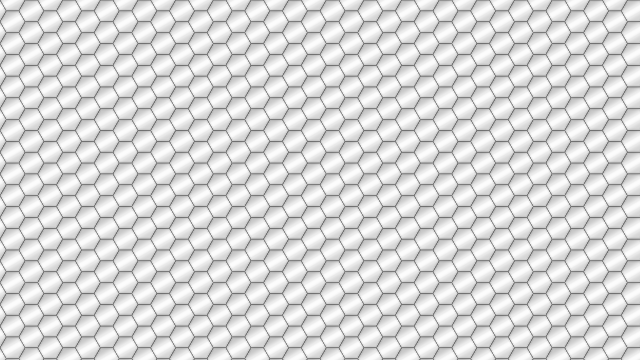
Give the GLSL for this pattern, as a WebGL 2 fragment shader.

```glsl
#version 300 es
precision highp float;
// Glossy white hexagonal tiles, flat side up, with thin dark joints.

uniform vec2 u_resolution;
out vec4 fragColor;

const float SQRT3 = 1.7320508;

// Offset from the nearest centre of a hexagon grid with tiles of height 1.
vec2 hexCell(vec2 p) {
    vec2 period = vec2(SQRT3, 1.0);
    vec2 a = p - period * floor(p / period + 0.5);
    vec2 q = p - 0.5 * period;
    vec2 b = q - period * floor(q / period + 0.5);
    return dot(a, a) < dot(b, b) ? a : b;
}

// Distance from a point inside the tile to its nearest side.
float sideDistance(vec2 p) {
    p = abs(p);
    return 0.5 - max(p.y, dot(p, vec2(0.5 * SQRT3, 0.5)));
}

// Diagonal sheen: grey upper left, white band, lighter grey lower right.
float sheen(vec2 cell) {
    float t = 2.0 * dot(cell, vec2(0.5, -0.866));
    float shade = 0.21 * smoothstep(0.0, 0.9, -t) + 0.15 * smoothstep(0.05, 0.8, t);
    float streak = 0.015 * smoothstep(0.12, 0.0, abs(abs(t - 0.05) - 0.3));
    return 0.99 - shade - streak;
}

void main() {
    // 17 column pairs across, anchored at the top left corner.
    float unitsPerPixel = 17.0 * SQRT3 / u_resolution.x;
    vec2 p = vec2(gl_FragCoord.x, u_resolution.y - gl_FragCoord.y) * unitsPerPixel;
    vec2 cell = hexCell(p - vec2(1.0 / SQRT3, 0.0));
    cell.y = -cell.y;
    float d = sideDistance(cell);

    // Tile face with a soft shadow along its rim.
    float tone = sheen(cell) - 0.08 * (1.0 - smoothstep(0.0, 0.12, d));

    // Joint: share of the pixel covered by the line.
    float halfWidth = 0.0095;
    float halfPixel = 0.5 * unitsPerPixel;
    float covered = min(halfWidth, d + halfPixel) - max(-halfWidth, d - halfPixel);
    float joint = clamp(covered / unitsPerPixel, 0.0, 1.0);

    fragColor = vec4(vec3(mix(tone, 0.08, joint)), 1.0);
}
```
